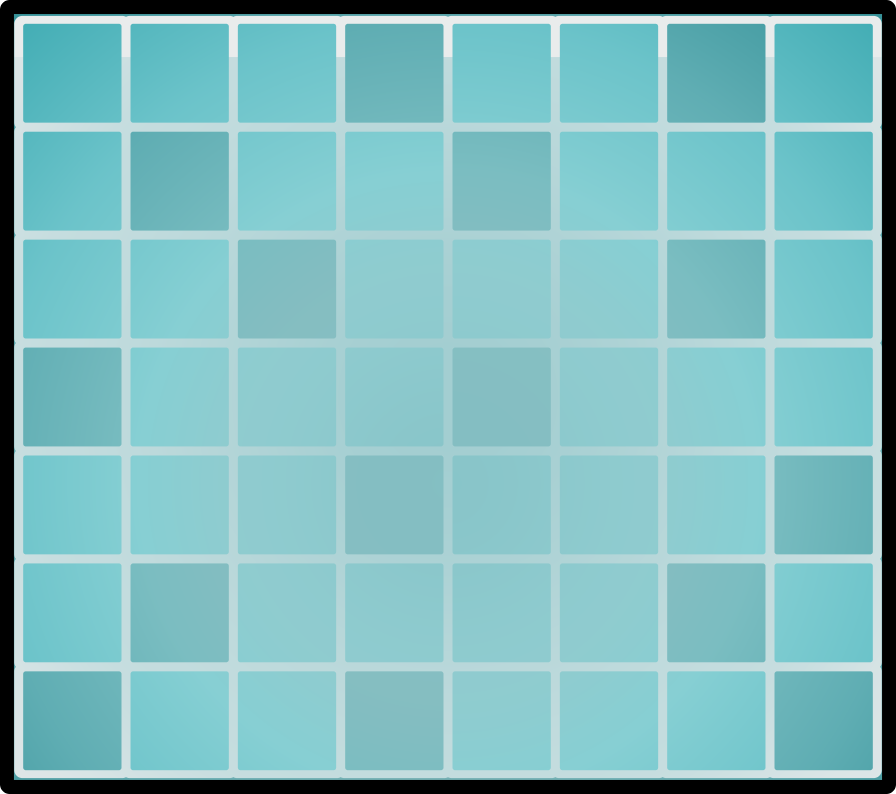
Reproduce this pattern procedurally as a WebGL 2 fragment shader.

```glsl
#version 300 es
precision highp float;
// Framed panel of teal square tiles with pale grout and a soft central glow.

#define GRID vec2(8.0, 7.0)           // tiles across and down
#define EXTENT vec2(8.348, 7.357)     // canvas size, in tile pitches
#define FRAME 0.130                   // width of the black frame
#define FRAME_RADIUS 0.09
#define TILE_HALF 0.458
#define GROUT_HALF vec2(0.541, 0.531) // outer half size of one grout cell
#define GLOW_CENTER vec2(0.0, -0.8)
#define BRIGHT_ABOVE 3.15             // height where the bright top grout starts

uniform vec2 u_resolution;
out vec4 fragColor;

float roundedBox(vec2 p, vec2 halfSize, float radius) {
  vec2 d = abs(p) - halfSize + radius;
  return length(max(d, 0.0)) + min(max(d.x, d.y), 0.0) - radius;
}

// Coverage of a shape from its signed distance.
float fill(float d, float pixel) {
  return clamp(0.5 - d / pixel, 0.0, 1.0);
}

// Staggered darker tiles: two per row, with a corner one in the last row.
bool isDark(ivec2 cell) {
  int row = int(GRID.y) - 1 - cell.y;
  bool last = cell.y == 0;
  int first = 3 - 2 * (row % 2) - (row / 2) % 2 + int(last);
  int second = min(first + 3 + (row + 1) / 3, int(GRID.x) - 1);
  return cell.x == first || cell.x == second || (last && cell.x == 0);
}

// Greyish center, clear aqua ring, deep teal corners.
vec3 glazeColor(float r) {
  vec3 center = vec3(0.535, 0.772, 0.788);
  vec3 middle = vec3(0.560, 0.798, 0.812);
  vec3 ring = vec3(0.525, 0.812, 0.828);
  vec3 edge = vec3(0.420, 0.765, 0.790);
  vec3 corner = vec3(0.255, 0.675, 0.705);
  vec3 color = mix(center, middle, smoothstep(0.0, 2.0, r));
  color = mix(color, ring, smoothstep(1.9, 3.1, r));
  color = mix(color, edge, clamp((r - 2.9) / 1.4, 0.0, 1.0));
  return mix(color, corner, clamp((r - 4.3) / 1.6, 0.0, 1.0));
}

vec3 groutColor(vec2 p, float pixel) {
  vec3 center = vec3(0.640, 0.808, 0.820);
  vec3 edge = vec3(0.770, 0.865, 0.872);
  vec3 corner = vec3(0.865, 0.900, 0.905);
  vec3 bright = vec3(0.915, 0.925, 0.925);
  float r = length(p);
  vec3 color = mix(center, edge, smoothstep(0.3, 4.0, r));
  color = mix(color, corner, smoothstep(3.7, 5.3, r));
  return mix(color, bright, fill(BRIGHT_ABOVE - p.y, pixel));
}

void main() {
  vec2 p = (gl_FragCoord.xy / u_resolution - 0.5) * EXTENT;
  float pixel = EXTENT.y / u_resolution.y;

  // Cell index and position inside the cell
  vec2 cell = clamp(floor(p + 0.5 * GRID), vec2(0.0), GRID - 1.0);
  vec2 q = p + 0.5 * GRID - cell - 0.5;

  // Glaze, with darker tiles deepening away from the glow
  float r = length(p - GLOW_CENTER);
  vec3 glaze = glazeColor(r);
  vec3 tile = glaze;
  if (isDark(ivec2(cell))) tile *= mix(0.970, 0.875, clamp(r / 5.0, 0.0, 1.0));

  // Backing, grout, tile
  vec3 color = glaze * 0.85;
  color = mix(color, groutColor(p, pixel), fill(roundedBox(q, GROUT_HALF, 0.075), pixel));
  color = mix(color, tile, fill(roundedBox(q, vec2(TILE_HALF), 0.025), pixel));

  // Black frame with rounded outer corners on white
  vec2 inner = 0.5 * EXTENT - FRAME;
  color *= fill(roundedBox(p, inner, 0.0), pixel);
  color = mix(vec3(1.0), color, fill(roundedBox(p, 0.5 * EXTENT, FRAME_RADIUS), pixel));
  fragColor = vec4(color, 1.0);
}
```
